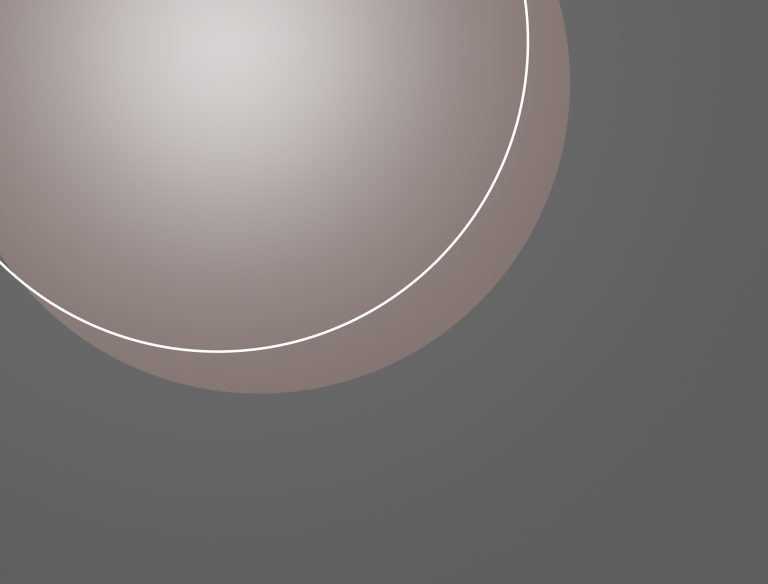
Write a WebGL 2 fragment shader that draws this background.

```glsl
#version 300 es
precision highp float;

uniform vec2 u_resolution;
out vec4 fragColor;

// Lengths are in canvas heights
#define DISC_CENTER vec2(0.444, 0.858)
#define DISC_RADIUS 0.532
#define RING_CENTER vec2(0.373, 0.929)
#define RING_RADIUS 0.531
#define RING_HALF_WIDTH 0.0022
#define GLOW_CENTER vec2(0.385, 0.923)
#define GLOW_SPREAD 0.362
#define DISC_COLOR vec3(0.50, 0.44, 0.43)
#define GLOW_COLOR vec3(0.835, 0.822, 0.815)
#define RING_COLOR vec3(0.99, 0.985, 0.98)
#define BACK_COLOR vec3(0.373)
#define HALO_STRENGTH 0.036

float circleDistance(vec2 p, vec2 center, float radius) {
    return length(p - center) - radius;
}

// Coverage of a shape, softened over one pixel
float coverage(float dist, float pixel) {
    return clamp(0.5 - dist / pixel, 0.0, 1.0);
}

// Small offset that hides banding in the gradients
float hash(vec2 p) {
    vec3 q = fract(p.xyx * 0.1031);
    q += dot(q, q.yzx + 33.33);
    return fract((q.x + q.y) * q.z);
}

void main() {
    float pixel = 1.0 / u_resolution.y;
    vec2 p = gl_FragCoord.xy * pixel;
    float glowDistance = length(p - GLOW_CENTER);

    // Backdrop with a faint halo
    float halo = 1.0 - smoothstep(0.45, 1.05, glowDistance);
    vec3 color = BACK_COLOR + HALO_STRENGTH * halo;

    // Disc lit by an off-centre glow
    float falloff = glowDistance / GLOW_SPREAD;
    vec3 discColor = mix(DISC_COLOR, GLOW_COLOR, exp(-falloff * falloff));
    float disc = circleDistance(p, DISC_CENTER, DISC_RADIUS);
    color = mix(color, discColor, coverage(disc, pixel));

    // Thin bright ring
    float ring = abs(circleDistance(p, RING_CENTER, RING_RADIUS)) - RING_HALF_WIDTH;
    color = mix(color, RING_COLOR, coverage(ring, pixel));

    color += (hash(gl_FragCoord.xy) - 0.5) / 255.0;
    fragColor = vec4(color, 1.0);
}
```
